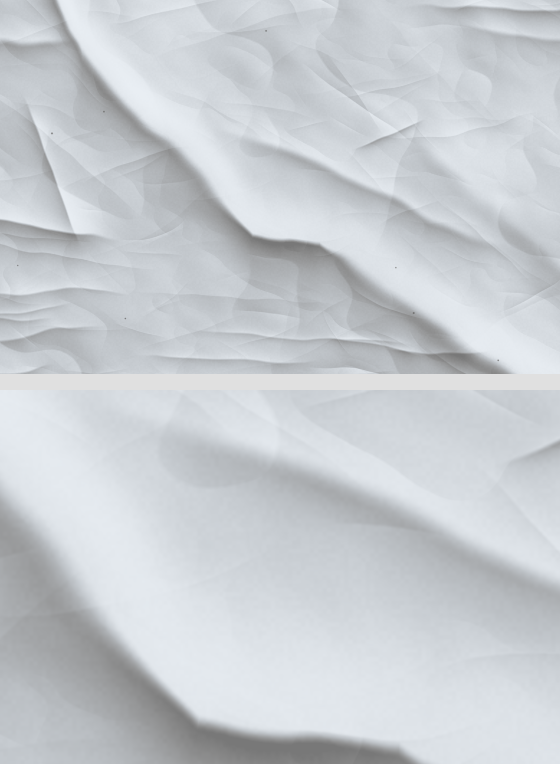
Top: the whole. Bottom: its middle third, enlarged.
Reproduce this texture procedurally as a Shadertoy shader.

```glsl
#define BASE 0.785
#define WARP 0.030
#define DRAPE 0.14
#define FACET 0.026
#define CREASE 0.085
#define RIDGE_LIGHT 0.09
#define RIDGE_SHADOW 0.29
#define SPECK_SHARE 0.22
#define SPECK_RADIUS 0.0021

vec2 hash22(vec2 p) {
    vec3 q = fract(p.xyx * vec3(0.1031, 0.1030, 0.0973));
    q += dot(q, q.yzx + 33.33);
    return fract((q.xx + q.yz) * q.zy);
}

float noise(vec2 p) {
    vec2 i = floor(p), f = fract(p);
    f = f * f * f * (f * (f * 6.0 - 15.0) + 10.0);
    return mix(mix(hash22(i).x, hash22(i + vec2(1, 0)).x, f.x),
               mix(hash22(i + vec2(0, 1)).x, hash22(i + vec2(1, 1)).x, f.x), f.y);
}

float fbm(vec2 p) {
    float sum = 0.0, amp = 0.5;
    for (int i = 0; i < 4; i++) {
        sum += amp * (noise(p) - 0.5);
        p = mat2(1.6, 1.2, -1.2, 1.6) * p + 7.3;
        amp *= 0.45;
    }
    return sum;
}

// Slope of creased noise towards the light: smooth faces, crisp edges
float facets(vec2 p) {
    vec2 q = p + vec2(0.012, 0.022);
    float here = abs(noise(p) + 0.4 * noise(p * 2.1 + 9.0) - 0.7);
    float there = abs(noise(q) + 0.4 * noise(q * 2.1 + 9.0) - 0.7);
    return (here - there) / 0.025;
}

// Light on one side of a line, shadow on the other; s is positive when lit
float profile(float s, float lit, float shade, float width, float edge) {
    return mix(-shade, lit, smoothstep(-edge, edge, s)) * exp(-abs(s) / width);
}

// Single fold from a to b, lit on its left
float fold(vec2 p, vec2 a, vec2 b, float lit, float shade, float width, float edge) {
    vec2 d = b - a, q = p - a;
    float t = dot(q, d) / dot(d, d);
    float s = (d.x * q.y - d.y * q.x) / length(d);
    float taper = smoothstep(0.0, 0.3, t) * (1.0 - smoothstep(0.75, 1.0, t));
    return taper * profile(s, lit, shade, width, edge);
}

// Scattered short creases, one per cell
float creases(vec2 p, float scale, float seed) {
    vec2 g = p * scale, cell = floor(g);
    float sum = 0.0;
    for (int j = -1; j <= 1; j++)
    for (int i = -1; i <= 1; i++) {
        vec2 c = cell + vec2(i, j);
        vec2 r = hash22(c + seed), k = hash22(c + seed + 57.0);
        float angle = mix(-1.0, 0.65, k.x);
        vec2 d = vec2(cos(angle), sin(angle)), q = g - c - r;
        float t = dot(q, d) / mix(0.35, 0.95, k.y);
        float s = dot(q, vec2(-d.y, d.x)) + 0.2 * (r.x - 0.5) * t * t;
        float strength = mix(0.15, 1.0, r.y * r.y) * (k.y > 0.3 ? 1.0 : -1.0);
        sum += strength * max(1.0 - t * t, 0.0)
             * profile(s, 0.8, 1.0, mix(0.03, 0.12, r.x), 0.002 * scale);
    }
    return sum;
}

// Height of the long diagonal fold
float ridgeLine(float x) {
    return 1.06 - x + 1.4 * max(0.215 - x, 0.0)
         + 0.85 * clamp(x - 0.68, 0.0, 0.17) + 0.3 * max(x - 0.85, 0.0);
}

float specks(vec2 p) {
    vec2 cell = floor(p * 5.0), r = hash22(cell + 91.0);
    vec2 q = p - (cell + 0.15 + 0.7 * hash22(cell + 13.0)) / 5.0;
    float soft = 1.0 / iResolution.y;
    float size = SPECK_RADIUS * mix(0.5, 1.0, r.y);
    return step(r.x, SPECK_SHARE) * (1.0 - smoothstep(size - soft, size + soft, length(q)));
}

void mainImage(out vec4 fragColor, in vec2 fragCoord) {
    vec2 uv = fragCoord / iResolution.y;
    vec2 p = uv + WARP * (vec2(noise(uv * 5.0), noise(uv * 5.0 + 40.0)) - 0.5);
    p += 0.35 * WARP * (vec2(noise(uv * 15.0), noise(uv * 15.0 + 70.0)) - 0.5);

    // Long ridge: rolled edge, uneven crest and cast shadow
    float s = (p.y - ridgeLine(p.x)) * 0.72;
    float bend = smoothstep(0.55, 0.68, p.x) * (1.0 - smoothstep(0.85, 1.0, p.x));
    float edge = mix(0.022, 0.006, bend);
    float above = smoothstep(-edge, edge, s);
    float crest = (s - mix(0.055, 0.03, bend)) / 0.042;
    float light = RIDGE_LIGHT * mix(0.6, 1.2, noise(p * 5.0 + 3.0)) * exp(-crest * crest)
                + 0.05 * exp(-abs(s) / 0.22);
    float dark = RIDGE_SHADOW * mix(0.75, 1.25, noise(p * 4.0)) * exp(-abs(s) / 0.055);
    float v = BASE + mix(-0.012 - dark, light + 0.008, above);

    // Soft drapery, slanted above the ridge and flat below it
    vec2 slant = vec2(p.x - p.y, 2.2 * (p.x + p.y)) * 1.5;
    v += DRAPE * mix(0.6 * fbm(p * vec2(2.0, 5.0)), fbm(slant), above);

    // Broad soft folds
    v += fold(p, vec2(1.0, 0.72), vec2(1.85, -0.03), 0.03, 0.18, 0.07, 0.03);
    v += fold(p, vec2(0.54, 0.68), vec2(1.4, 0.32), 0.09, 0.19, 0.055, 0.014);

    // Sharp folds near the borders
    v += fold(p, vec2(-0.3, 0.435), vec2(0.34, 0.36), 0.14, 0.22, 0.055, 0.005);
    v += fold(p, vec2(0.06, 0.76), vec2(0.22, 0.33), 0.12, 0.18, 0.035, 0.004);
    v += fold(p, vec2(-0.2, 0.875), vec2(0.21, 0.885), 0.12, 0.17, 0.045, 0.012);
    v += fold(p, vec2(1.05, 0.98), vec2(1.8, 0.95), 0.08, 0.20, 0.03, 0.006);
    v += fold(p, vec2(1.15, 0.93), vec2(1.8, 0.85), 0.08, 0.12, 0.035, 0.007);
    v += fold(p, vec2(0.92, 0.59), vec2(1.14, 0.69), 0.06, 0.20, 0.012, 0.003);

    // Uneven level folds scattered along the bottom
    for (int i = 0; i < 9; i++) {
        vec2 r = hash22(vec2(i, 5)), k = hash22(vec2(i, 23));
        vec2 start = vec2(1.5 * r.x - 0.35, 0.025 * float(i) + 0.02 * r.y);
        vec2 span = vec2(mix(0.3, 0.75, k.x), 0.14 * (k.y - 0.6));
        v += fold(p, start, start + span, 0.09, 0.11, mix(0.01, 0.03, r.y), 0.004);
    }

    // Crumpled faces and small creases, calmer on the taut crest
    float calm = 1.0 - 0.7 * above * exp(-crest * crest * 0.5);
    vec2 lean = vec2(p.x - 0.4 * p.y, 1.5 * p.y + 0.7 * p.x);
    v += FACET * calm * (facets(lean * 3.0) + 0.5 * facets(lean * 6.5 + 31.0));
    v += CREASE * calm * (creases(p, 2.6, 3.0) + 0.8 * creases(p, 5.0, 21.0)
                        + 0.5 * creases(p, 9.0, 48.0));
    v += 0.014 * (noise(uv * 260.0) - 0.5);

    // Soft shoulder, then cool white in light and neutral grey in shadow
    float glow = max(v - 0.85, 0.0);
    v = min(v, 0.85) + 0.085 * (1.0 - exp(-glow / 0.085));
    v = max(v, 0.47);
    vec3 color = v + vec3(0.0, 0.02, 0.04) * smoothstep(0.5, 0.8, v);
    fragColor = vec4(mix(color, vec3(0.3, 0.29, 0.28), 0.8 * specks(uv)), 1.0);
}
```
